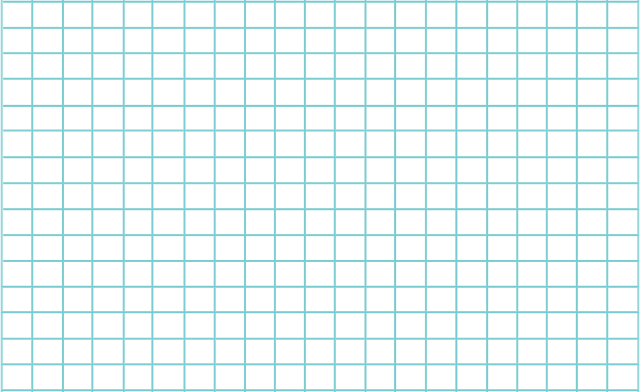
This pattern is drawn by a Shadertoy shader. Its source:

```glsl
// Ruled grid paper: thin teal lines on white, 21 columns by 15 rows.
// Each pixel finds its nearest line on both axes; a hash shifts every inner
// line slightly and varies its ink, as if the grid were ruled by hand.

const vec2  CELLS       = vec2(21.0, 15.0);
const vec3  PAPER       = vec3(1.0);
const vec3  INK         = vec3(0.46, 0.795, 0.815);
const float MARGIN      = 0.0044;   // lengths are in canvas heights
const float HALF_WIDTH  = 0.00255;
const float JITTER      = 0.030;    // largest shift, as a share of a cell
const float INK_LOSS    = 0.08;     // largest fading of an inner line
const float SIDE_INK    = 0.78;     // paler left and right borders
const float ROW_START   = 0.0080;   // where the upper rows begin
const float JOINED_ROWS = 4.5;      // rows below this touch the left border

// Integer hash of a line index and a seed, from 0 to 1.
float hash(float index, uint seed) {
    uint h = uint(index) * 747796405u + seed * 2891336453u;
    h = ((h >> ((h >> 28u) + 4u)) ^ h) * 277803737u;
    h = (h >> 22u) ^ h;
    return float(h & 0xffffu) / 65535.0;
}

// Share of a pixel that lies within a given signed distance.
float coverage(float signedDistance, float pixel) {
    return clamp(0.5 - signedDistance / pixel, 0.0, 1.0);
}

float nearestLine(float position, float cell, float count) {
    return clamp(round((position - MARGIN) / cell), 0.0, count);
}

bool isBorder(float index, float count) {
    return index < 0.5 || index > count - 0.5;
}

// Ink left by one line; the border lines stay in place.
float ruledLine(float position, float index, float cell, float count,
                uint seed, float pixel) {
    bool border = isBorder(index, count);
    float shift = border ? 0.0 : JITTER * (2.0 * hash(index, seed) - 1.0);
    float strength = border ? 1.0 : 1.0 - INK_LOSS * hash(index, seed + 7u);
    float center = MARGIN + (index + shift) * cell;
    return strength * coverage(abs(position - center) - HALF_WIDTH, pixel);
}

void mainImage(out vec4 fragColor, in vec2 fragCoord) {
    float pixel = 1.0 / iResolution.y;
    vec2 p = fragCoord * pixel;
    vec2 size = iResolution.xy * pixel;
    vec2 cell = (size - 2.0 * MARGIN) / CELLS;

    // Vertical lines, with paler outer borders.
    float column = nearestLine(p.x, cell.x, CELLS.x);
    float vertical = ruledLine(p.x, column, cell.x, CELLS.x, 3u, pixel);
    if (isBorder(column, CELLS.x)) vertical *= SIDE_INK;

    // Horizontal lines, cut to length at both ends.
    float row = nearestLine(p.y, cell.y, CELLS.y);
    float horizontal = ruledLine(p.y, row, cell.y, CELLS.y, 11u, pixel);
    float start = row > JOINED_ROWS ? ROW_START : MARGIN - HALF_WIDTH;
    float end = size.x - MARGIN + HALF_WIDTH;
    horizontal *= coverage(max(start - p.x, p.x - end), pixel);

    fragColor = vec4(mix(PAPER, INK, max(vertical, horizontal)), 1.0);
}
```
